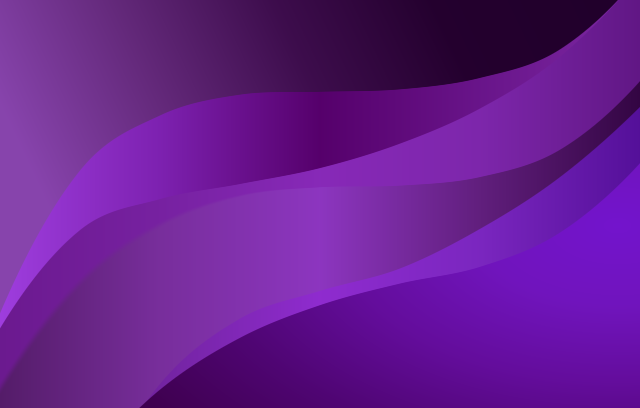
A WebGL 2 fragment shader for this background:

```glsl
#version 300 es
precision highp float;
// Flowing violet ribbons sweeping from the lower left to the upper right.
// Each smooth height curve marks the top of a layer; the layers are painted
// from back to front, each filled with its own five-stop colour ramp.

uniform vec2 u_resolution;
out vec4 fragColor;

// Upper edges of the layers: heights at nine evenly spaced positions across.
const float CREST[9] = float[9](0.232, 0.582, 0.717, 0.768, 0.775, 0.781, 0.809, 0.879, 1.061);
const float FOLD[9]  = float[9](0.195, 0.436, 0.512, 0.549, 0.588, 0.648, 0.734, 0.861, 1.061);
const float VEIL[9]  = float[9](0.047, 0.307, 0.449, 0.520, 0.541, 0.545, 0.566, 0.633, 0.801);
const float RIM[9]   = float[9](-0.639, -0.25, 0.059, 0.219, 0.287, 0.342, 0.439, 0.566, 0.738);
const float FLOOR[9] = float[9](-0.352, -0.148, 0.045, 0.172, 0.252, 0.305, 0.346, 0.430, 0.600);

// Catmull-Rom curve through the knots, with extrapolated end tangents.
float curveHeight(float knots[9], float x) {
    float s = clamp(x, 0.0, 1.0) * 8.0;
    int i = min(int(s), 7);
    float t = s - float(i);
    float b = knots[i];
    float c = knots[i + 1];
    float a = i > 0 ? knots[i - 1] : 3.0 * (b - c) + knots[2];
    float d = i < 7 ? knots[i + 2] : 3.0 * (c - b) + knots[6];
    return b + 0.5 * t * (c - a + t * (2.0 * a - 5.0 * b + 4.0 * c - d
             + t * (3.0 * (b - c) + d - a)));
}

// Coverage below a curve: one pixel of smoothing plus optional softness.
float below(float knots[9], vec2 uv, float softness) {
    float gap = curveHeight(knots, uv.x) - uv.y;
    float width = max(fwidth(gap), 1e-5) + softness;
    return smoothstep(-0.5, 0.5, gap / width);
}

// Piecewise linear blend of five evenly spaced colours.
vec3 ramp(float t, vec3 c0, vec3 c1, vec3 c2, vec3 c3, vec3 c4) {
    float s = clamp(t, 0.0, 1.0) * 4.0;
    vec3 color = mix(c0, c1, clamp(s, 0.0, 1.0));
    color = mix(color, c2, clamp(s - 1.0, 0.0, 1.0));
    color = mix(color, c3, clamp(s - 2.0, 0.0, 1.0));
    return mix(color, c4, clamp(s - 3.0, 0.0, 1.0));
}

void main() {
    vec2 uv = gl_FragCoord.xy / u_resolution;

    // Backdrop: pale mauve on the left fading to near black.
    vec3 color = ramp(uv.x + 0.3 * (uv.y - 0.75),
        vec3(0.53, 0.265, 0.675), vec3(0.39, 0.16, 0.48), vec3(0.24, 0.05, 0.30),
        vec3(0.14, 0.0, 0.18), vec3(0.13, 0.0, 0.17));

    // Rear ribbon: bright at the left, deep plum in the middle.
    vec3 rear = ramp(uv.x,
        vec3(0.62, 0.24, 0.87), vec3(0.49, 0.13, 0.69), vec3(0.335, 0.0, 0.42),
        vec3(0.41, 0.08, 0.54), vec3(0.49, 0.16, 0.64));
    color = mix(color, rear, below(CREST, uv, 0.0));

    // Folded ribbon, brightest just right of the centre.
    vec3 folded = ramp(uv.x,
        vec3(0.42, 0.10, 0.56), vec3(0.465, 0.13, 0.63), vec3(0.53, 0.16, 0.72),
        vec3(0.49, 0.15, 0.67), vec3(0.38, 0.09, 0.52));
    color = mix(color, folded, below(FOLD, uv, 0.0));

    // Broad veil with a softer edge at the left.
    vec3 veil = ramp(uv.x,
        vec3(0.33, 0.11, 0.41), vec3(0.47, 0.18, 0.61), vec3(0.55, 0.21, 0.75),
        vec3(0.38, 0.12, 0.49), vec3(0.20, 0.02, 0.26));
    float veilSoftness = 0.03 * (1.0 - smoothstep(0.0, 0.5, uv.x));
    color = mix(color, veil, below(VEIL, uv, veilSoftness));

    // Thin luminous rim.
    vec3 rim = ramp(uv.x,
        vec3(0.35, 0.08, 0.48), vec3(0.45, 0.14, 0.63), vec3(0.56, 0.17, 0.81),
        vec3(0.48, 0.15, 0.75), vec3(0.33, 0.06, 0.60));
    color = mix(color, rim, below(RIM, uv, 0.0));

    // Lower field: an indigo glow from the right edge.
    float glowDistance = length((uv - vec2(0.965, 0.447)) * vec2(1.0, 1.14));
    vec3 field = ramp(glowDistance / 0.88,
        vec3(0.45, 0.08, 0.80), vec3(0.44, 0.08, 0.74), vec3(0.39, 0.05, 0.61),
        vec3(0.31, 0.02, 0.45), vec3(0.245, 0.0, 0.31));
    color = mix(color, field, below(FLOOR, uv, 0.0));

    fragColor = vec4(color, 1.0);
}
```
